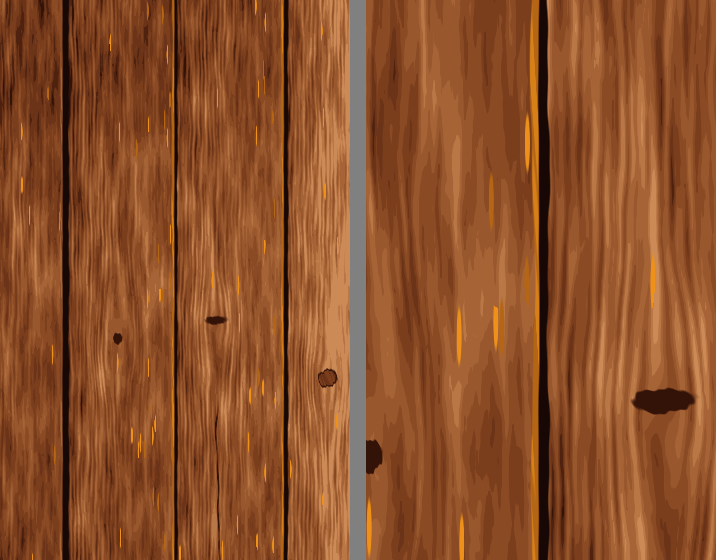
Left, the full canvas; right, a detail of the centre.
Reproduce this texture procedurally as a Shadertoy shader.

```glsl
// Weathered brown wooden planks with flaky grain, dark seams, amber edges and knots.

const float PITCH = 0.3145;       // plank width, canvas width = 1
const float FIRST_SEAM = 0.188;
const float HALF_GAP[3] = float[3](0.0092, 0.0045, 0.0062);

// Knots: centre xy, radii zw
const vec4 KNOTS[3] = vec4[3](
    vec4(0.337, 0.633, 0.013, 0.016),
    vec4(0.617, 0.685, 0.028, 0.012),
    vec4(0.935, 0.519, 0.025, 0.027));

const vec3 GAP = vec3(0.09, 0.03, 0.02);
const vec3 UMBER = vec3(0.20, 0.07, 0.03);
const vec3 CHESTNUT = vec3(0.42, 0.20, 0.09);
const vec3 BROWN = vec3(0.54, 0.29, 0.14);
const vec3 TAN = vec3(0.65, 0.39, 0.21);
const vec3 PALE = vec3(0.80, 0.54, 0.34);
const vec3 AMBER = vec3(0.71, 0.40, 0.08);
const vec3 GOLD = vec3(0.93, 0.57, 0.10);

vec2 hash2(vec2 p) {
    vec2 q = vec2(dot(p, vec2(127.1, 311.7)), dot(p, vec2(269.5, 183.3)));
    return fract(sin(q) * 43758.5);
}

// Cellular noise: x = distance to nearest point, y = random id of that point
vec2 cellular(vec2 p) {
    vec2 cell = floor(p), best = vec2(9.0, 0.0);
    for (int j = -1; j <= 1; j++)
    for (int i = -1; i <= 1; i++) {
        vec2 c = cell + vec2(i, j), h = hash2(c);
        float d = length(c + h - p);
        if (d < best.x) best = vec2(d, fract(h.x * 17.0 + h.y * 31.0));
    }
    return best;
}

// Layered sines, roughly -1..1
float wave(float x, float seed) {
    return 0.5 * sin(x + seed) + 0.3 * sin(x * 2.3 + seed * 1.7) + 0.2 * sin(x * 5.1 + seed * 2.9);
}

// Wood ramp: 0 = umber ... 4 = pale
vec3 woodRamp(float tone) {
    vec3 c = mix(UMBER, CHESTNUT, clamp(tone, 0.0, 1.0));
    c = mix(c, BROWN, clamp(tone - 1.0, 0.0, 1.0));
    c = mix(c, TAN, clamp(tone - 2.0, 0.0, 1.0));
    return mix(c, PALE, clamp(tone - 3.0, 0.0, 1.0));
}

// Rounds a tone to half steps with smooth borders
float posterize(float tone) {
    float x = tone * 2.0 + 0.5, w = clamp(fwidth(x), 0.001, 1.0);
    return 0.5 * (floor(x) + smoothstep(1.0 - w, 1.0, fract(x)));
}

// Spreads the grain sideways around each knot
float bendGrain(vec2 p) {
    float x = p.x;
    for (int i = 0; i < 3; i++) {
        vec2 d = p - KNOTS[i].xy, s = d / vec2(0.05, 0.14);
        x -= 0.65 * d.x * exp(-dot(s, s));
    }
    return x;
}

// Broad light of each plank; t runs across the plank
float plankLight(vec2 p, float plank, float t) {
    float light = 1.55 + 0.3 * plank + 1.1 * smoothstep(0.84, 1.0, p.x);
    light += 0.45 * exp(-pow((p.y - 0.75) / 0.4, 2.0));
    light -= 0.4 * smoothstep(1.0, 1.5, p.y) * (1.0 - step(3.0, plank));
    return light - 0.5 * (1.0 - smoothstep(0.0, 0.25, t));
}

float woodTone(vec2 p, float plank, float t) {
    float seed = plank * 7.3;
    float g = bendGrain(p) + 0.003 * wave(p.y * 13.0, seed + p.x * 20.0);
    vec2 q = vec2(g + 0.002 * wave(p.y * 60.0, g * 90.0), p.y + 0.02 * wave(g * 120.0, seed));
    float lined = mix(1.0, 0.3, smoothstep(0.35, 0.75, t + 0.2 * wave(p.y * 5.0, seed)));
    float tone = plankLight(p, plank, t);
    tone += 1.4 * (cellular(q * vec2(18.0, 3.5) + seed).x - 0.46);
    tone += 1.7 * (cellular(q * vec2(48.0, 7.5) + seed).x - 0.46);
    tone += 2.0 * lined * (cellular(vec2(g * 115.0, p.y * 5.0) + seed).x - 0.46);
    tone += 0.4 * lined * sin(g * 560.0 + 3.0 * wave(p.y * 4.0, g * 30.0 + seed));
    // One long crack low in the third plank
    float crack = abs(p.x - 0.623 - 0.007 * wave(p.y * 11.0, 1.0));
    return tone - 2.2 * (1.0 - smoothstep(0.001, 0.004, crack)) * smoothstep(0.5, 0.4, p.y);
}

void mainImage(out vec4 fragColor, in vec2 fragCoord) {
    vec2 p = fragCoord / iResolution.xy * vec2(1.0, 1.6);
    float px = 1.0 / iResolution.x;
    float u = (p.x - FIRST_SEAM) / PITCH, t = fract(u), plank = floor(u) + 1.0;
    vec3 col = woodRamp(posterize(woodTone(p, plank, t)));

    // Amber slivers, denser toward the right of a plank
    vec2 sliver = cellular(p * vec2(150.0, 13.0));
    float rare = step(mix(0.995, 0.93, t * t), sliver.y);
    col = mix(col, mix(AMBER, GOLD, step(0.975, sliver.y)), rare * smoothstep(0.42, 0.28, sliver.x));

    // Knots with a dark rim; the last one has a lighter heart
    for (int i = 0; i < 3; i++) {
        vec2 d = (p - KNOTS[i].xy) / KNOTS[i].zw;
        float r = length(d) + 0.2 * wave(d.x * 3.0 + d.y, float(i)), w = px / KNOTS[i].w;
        vec3 heart = i == 2 ? mix(CHESTNUT, BROWN, 0.5 * step(0.0, wave(d.x * 4.0, d.y * 3.0))) : UMBER;
        col = mix(col, mix(heart, UMBER, smoothstep(0.8, 0.9, r)), 1.0 - smoothstep(1.0 - w, 1.0 + w, r));
    }

    // Nearest seam: lit edge on its left, ragged dark gap
    int k = clamp(int(round(u)), 0, 2);
    float d = p.x - FIRST_SEAM - PITCH * float(k), seed = float(k) * 4.0;
    float left = -d - HALF_GAP[k] - 0.0008 * wave(p.y * 17.0, seed);
    float right = d - HALF_GAP[k] - 0.0022 * wave(p.y * 23.0, seed + 2.0);
    float rimWidth = 0.0065 + 0.003 * wave(p.y * 9.0, seed);
    float glow = smoothstep(0.1, 0.3, wave(p.y * 14.0, seed + p.x * 300.0));
    vec3 rim = k == 0 ? mix(BROWN, TAN, glow) : mix(AMBER, GOLD, 0.6 * glow);
    col = mix(col, rim, step(d, 0.0) * (1.0 - smoothstep(rimWidth - px, rimWidth + px, left)));
    col = mix(col, GAP, 1.0 - smoothstep(-px, px, max(left, right)));
    fragColor = vec4(col, 1.0);
}
```
